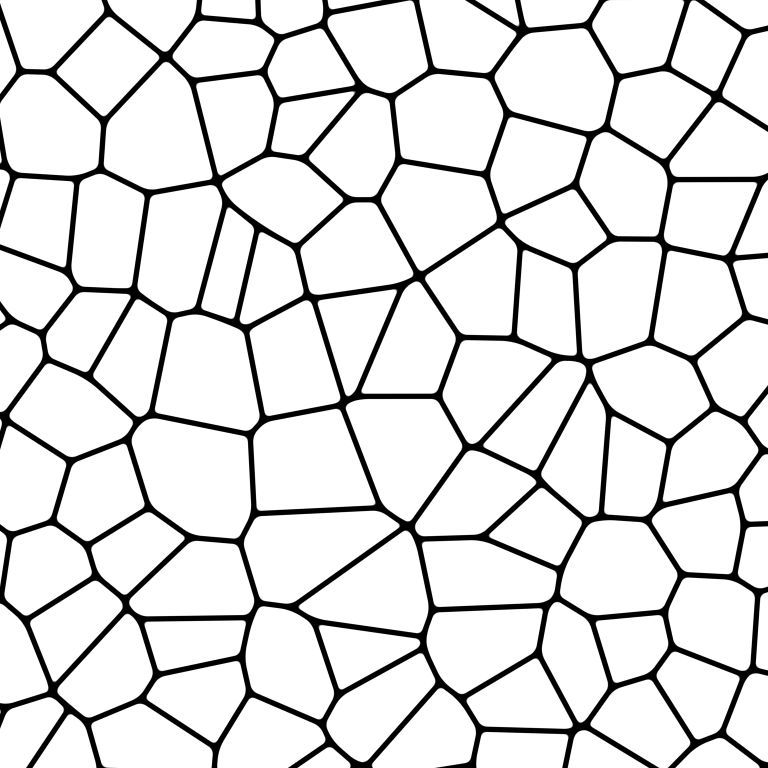
This pattern is drawn by a three.js fragment shader. Its source:

```glsl
#define CELLS 9.1          // cells across the canvas
#define JITTER 0.96        // 0 = square grid, 1 = fully scattered
#define LINE_WIDTH 0.0069  // in canvas units
#define CORNER_ROUND 0.06  // fillet at the junctions, in cells
#define EDGE_SOFT 0.7      // half width of the edge blend, in pixels
#define SEED vec2(17.0, 43.0)
#define LINE_COLOR vec3(0.0)
#define CELL_COLOR vec3(1.0)

varying vec2 vUv;

vec2 hash22(vec2 p) {
  vec3 q = fract(p.xyx * vec3(0.1031, 0.1030, 0.0973));
  q += dot(q, q.yzx + 33.33);
  return fract((q.xx + q.yz) * q.zy);
}

vec2 cellSite(vec2 cell) {
  return cell + 0.5 + JITTER * (hash22(cell + SEED) - 0.5);
}

float smoothMin(float a, float b, float k) {
  float h = max(k - abs(a - b), 0.0) / k;
  return min(a, b) - 0.25 * h * h * k;
}

// Distance to the nearest Voronoi border, in cells
float borderDistance(vec2 p) {
  // Find the closest site
  vec2 base = floor(p);
  vec2 nearCell = base;
  vec2 toNear = vec2(0.0);
  float nearest = 1e3;
  for (int y = -2; y <= 2; y++) {
    for (int x = -2; x <= 2; x++) {
      vec2 cell = base + vec2(float(x), float(y));
      vec2 toSite = cellSite(cell) - p;
      float d = dot(toSite, toSite);
      if (d < nearest) {
        nearest = d;
        nearCell = cell;
        toNear = toSite;
      }
    }
  }

  // Blend the distances to the bisectors with its neighbours
  float border = 10.0;
  for (int y = -2; y <= 2; y++) {
    for (int x = -2; x <= 2; x++) {
      if (x == 0 && y == 0) continue;
      vec2 toSite = cellSite(nearCell + vec2(float(x), float(y))) - p;
      vec2 between = toSite - toNear;
      float d = dot(0.5 * (toNear + toSite), between) / max(length(between), 1e-4);
      border = smoothMin(border, d, CORNER_ROUND);
    }
  }
  return border;
}

void main() {
  float pixel = fwidth(vUv.x);
  float outside = borderDistance(vUv * CELLS) / CELLS - 0.5 * LINE_WIDTH;
  float blend = smoothstep(-EDGE_SOFT * pixel, EDGE_SOFT * pixel, outside);
  gl_FragColor = vec4(mix(LINE_COLOR, CELL_COLOR, blend), 1.0);
}
```
